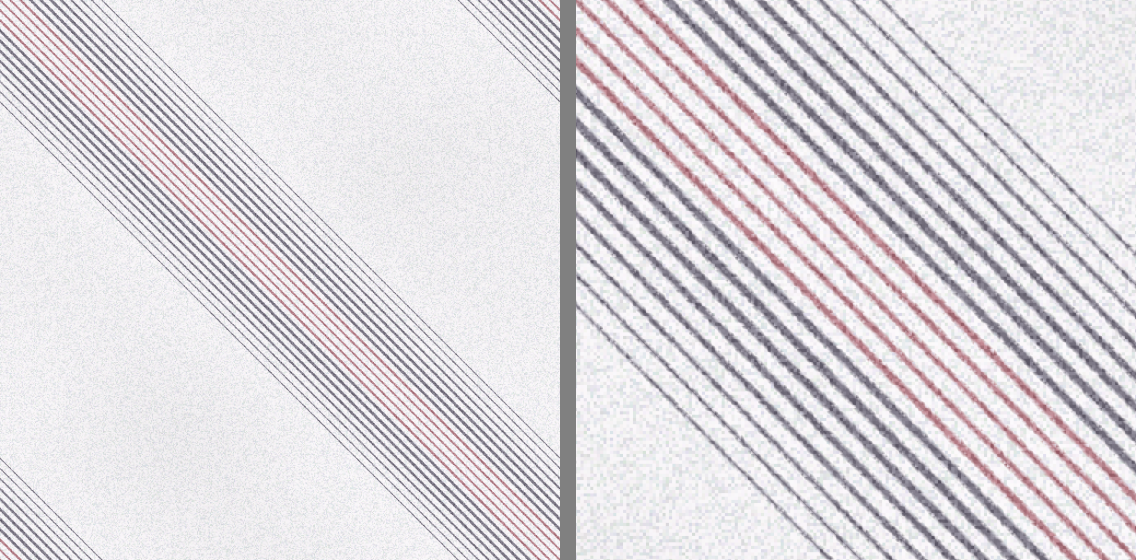
Left, the full canvas; right, a detail of the centre.
This pattern is drawn by a Shadertoy shader. Its source:

```glsl
const float TAU = 6.2831853;

const float LINES_PER_TILE = 55.0;    // pitch of the band, whole number per tile
const float LINES_PER_SIDE = 10.0;
const float WIDTH_OUTER = 0.0024;
const float WIDTH_FULL = 0.0070;
const float WIDTH_ACCENT = 0.0044;
const float ACCENT_REACH = 2.0;       // central lines up to this index are red
const float LINE_SOFTNESS = 0.0021;

const float GRAIN_CELLS = 512.0;
const float GRAIN_PAPER = 0.135;
const float GRAIN_INK = 0.22;
const float EDGE_FRAY = 0.0018;
const float SHADE_DEPTH = 0.026;

const vec3 PAPER = vec3(0.988, 0.982, 0.992);
const vec3 INK = vec3(0.44, 0.42, 0.48);
const vec3 ACCENT = vec3(0.68, 0.45, 0.49);

// Three independent random values per grid cell, wrapping at the canvas edge
vec3 cellHash(vec2 cell) {
    uvec2 c = uvec2(mod(cell, GRAIN_CELLS));
    uint h = c.x * 1597334677u ^ c.y * 3812015801u;
    h = (h ^ (h >> 16)) * 2246822519u;
    h = (h ^ (h >> 13)) * 3266489917u;
    h ^= h >> 16;
    return vec3(h & 1023u, (h >> 10) & 1023u, (h >> 20) & 1023u) / 1023.0;
}

// Grain cells with borders softened over one pixel
vec3 grain(vec2 uv, float pixel) {
    vec2 p = uv * GRAIN_CELLS - 0.5;
    vec2 cell = floor(p);
    float softness = min(pixel * GRAIN_CELLS, 1.0);
    vec2 f = clamp((fract(p) - 0.5) / softness + 0.5, 0.0, 1.0);
    vec3 low = mix(cellHash(cell), cellHash(cell + vec2(1, 0)), f.x);
    vec3 high = mix(cellHash(cell + vec2(0, 1)), cellHash(cell + vec2(1, 1)), f.x);
    return mix(low, high, f.y);
}

// Broad, periodic clouding of the paper
float clouds(vec2 uv) {
    vec2 a = TAU * uv;
    return 0.5 * sin(a.x - a.y + 0.8)
         + 0.3 * sin(2.0 * a.x + a.y + 2.1)
         + 0.2 * sin(a.x - 3.0 * a.y + 4.0);
}

float lineWidth(float rank) {
    float taper = smoothstep(LINES_PER_SIDE, 4.0, rank);
    float width = mix(WIDTH_OUTER, WIDTH_FULL, taper);
    return mix(WIDTH_ACCENT, width, smoothstep(0.0, 4.0, rank));
}

void mainImage(out vec4 fragColor, in vec2 fragCoord) {
    vec2 uv = fragCoord / iResolution.xy;
    float pixel = 1.0 / min(iResolution.x, iResolution.y);
    vec3 noise = grain(uv, pixel);
    float speck = noise.x;

    // One diagonal band per tile, measured from its centre line
    float across = uv.x + uv.y;
    across -= round(across);

    // Paper: darkest midway between bands, with faintly tinted specks
    float gap = 0.5 - 0.5 * cos(TAU * across);
    float shade = SHADE_DEPTH * gap * (0.8 + 0.5 * clouds(uv));
    vec3 specks = mix(vec3(speck), noise, 0.25);
    vec3 color = PAPER - shade - GRAIN_PAPER * specks * specks;

    // Nearest line in the band, with frayed, slightly soft edges
    float index = round(across * LINES_PER_TILE);
    index = clamp(index, -LINES_PER_SIDE, LINES_PER_SIDE);
    float rank = abs(index);
    float offset = abs(across - index / LINES_PER_TILE) + EDGE_FRAY * (noise.y - 0.5);
    float edge = offset - 0.5 * lineWidth(rank);
    float blur = max(LINE_SOFTNESS, 0.7 * pixel);
    float coverage = 1.0 - smoothstep(-blur, blur, edge);

    // Ink: red in the middle of the band, unevenly printed
    vec3 ink = rank <= ACCENT_REACH ? ACCENT : INK;
    ink += GRAIN_INK * (speck - 0.5);
    coverage *= 0.84 + 0.16 * noise.z;

    fragColor = vec4(clamp(mix(color, ink, coverage), 0.0, 1.0), 1.0);
}
```
